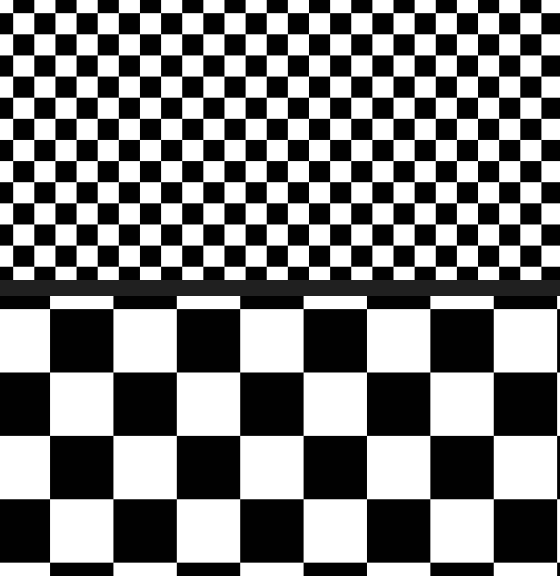
Top, the full canvas; bottom, a detail of the centre.
Give the GLSL for this pattern, as a WebGL 1 fragment shader.

```glsl
precision highp float;

uniform vec2 u_resolution;

// Lengths are fractions of the canvas height
#define CELL_SIZE 0.07546
#define FIRST_EDGE vec2(0.0471, 0.0471)
#define EDGE_PIXELS 1.0
#define DARK vec3(0.005)
#define LIGHT vec3(1.0)

// Signed distance to the nearest integer, changing sign at each one
vec2 alternatingDistance(vec2 c) {
  return 0.5 - abs(mod(c + 0.5, 2.0) - 1.0);
}

// 0 on dark squares, 1 on light squares, with edges of the given width
float checker(vec2 c, float edgeWidth) {
  vec2 side = clamp(2.0 * alternatingDistance(c) / edgeWidth, -1.0, 1.0);
  return 0.5 + 0.5 * side.x * side.y;
}

void main() {
  // The grid is anchored at the upper left corner
  vec2 p = vec2(gl_FragCoord.x, u_resolution.y - gl_FragCoord.y) / u_resolution.y;
  vec2 cell = (p - FIRST_EDGE) / CELL_SIZE;
  float edgeWidth = EDGE_PIXELS / (u_resolution.y * CELL_SIZE);

  gl_FragColor = vec4(mix(DARK, LIGHT, checker(cell, edgeWidth)), 1.0);
}
```
